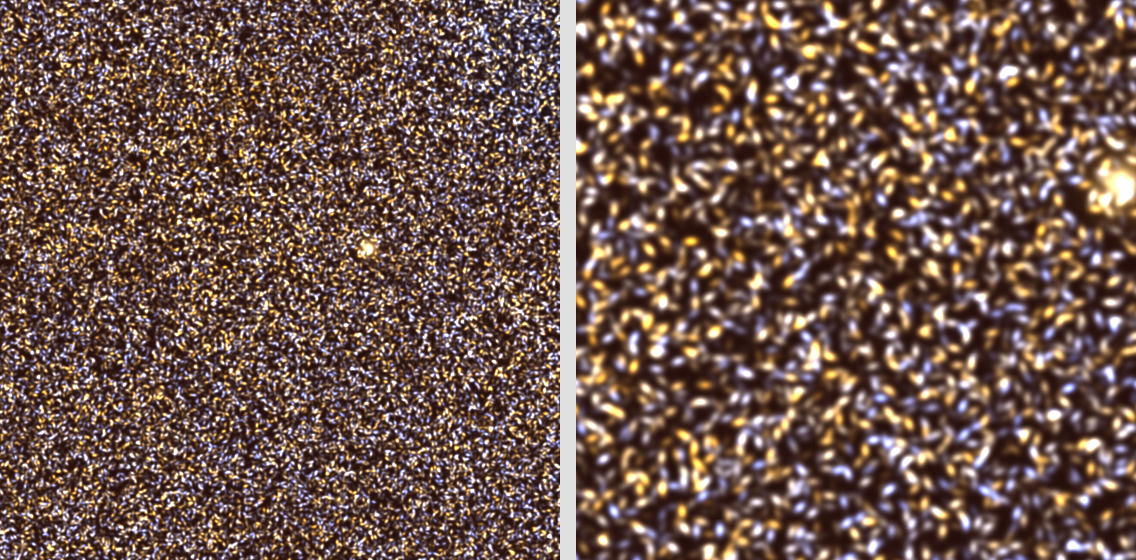
Left: the whole. Right: its middle third, enlarged.
Reproduce this texture procedurally as a WebGL 1 fragment shader.

```glsl
precision highp float;
// Dense field of tiny gold, cream and blue grains of light on dark brown.
uniform vec2 u_resolution;

#define GRAINS 162.0                    // grains across the canvas
#define GRAIN_RADIUS 0.50               // in grain cells
#define GRAIN_LIGHT 1.08
#define STRETCH 1.22                    // elongation of each grain
#define TINT_SPREAD 1.0                 // gold to blue variation
#define PATCH_SCALE 5.0                 // broad uneven patches
#define PATCH_DEPTH 0.30
#define GROUND vec3(0.145, 0.055, 0.040)
#define STAR_POS vec2(0.658, 0.557)
#define STAR_RADIUS 0.008
#define HAZE_POS vec2(1.0, 0.93)

vec3 hash3(vec2 cell) {
  vec3 q = fract(cell.xyx * vec3(0.1031, 0.1030, 0.0973));
  q += dot(q, q.yxz + 33.33);
  return fract((q.xxy + q.yzz) * q.zyx);
}

// Smooth value noise, three independent channels
vec3 noise3(vec2 p) {
  vec2 cell = floor(p);
  vec2 f = fract(p);
  f = f * f * (3.0 - 2.0 * f);
  vec3 low = mix(hash3(cell), hash3(cell + vec2(1.0, 0.0)), f.x);
  vec3 high = mix(hash3(cell + vec2(0.0, 1.0)), hash3(cell + 1.0), f.x);
  return mix(low, high, f.y);
}

// Warm for positive tint, blue for negative
vec3 tintedLight(float tint) {
  return vec3(1.0, 0.99 - 0.06 * abs(tint), 0.90) + tint * vec3(0.25, 0.02, -0.55);
}

float glow(vec2 offset, float radius) {
  return exp(-dot(offset, offset) / (radius * radius));
}

// Sum of soft, randomly turned grains, one per jittered cell
vec3 grainField(vec2 p, float tintShift) {
  vec2 home = floor(p);
  vec3 light = vec3(0.0);
  for (int j = -1; j <= 1; j++) {
    for (int i = -1; i <= 1; i++) {
      vec2 cell = home + vec2(float(i), float(j));
      vec3 place = hash3(cell + 17.0);
      vec3 look = hash3(cell + 291.0);
      vec2 offset = p - cell - mix(vec2(0.08), vec2(0.92), place.xy);
      float angle = 3.14159 * place.z;
      vec2 axis = vec2(cos(angle), sin(angle));
      vec2 turned = vec2(dot(offset, axis) / STRETCH,
                         dot(offset, vec2(-axis.y, axis.x)) * STRETCH);
      float tint = TINT_SPREAD * (2.0 * look.y - 1.0) + tintShift;
      light += look.x * look.x * glow(turned, GRAIN_RADIUS) * tintedLight(tint);
    }
  }
  return light * GRAIN_LIGHT;
}

// One large star and a few faint ones
vec3 stars(vec2 p) {
  vec2 offset = p - STAR_POS;
  vec3 light = vec3(1.0, 0.97, 0.85) * glow(offset, STAR_RADIUS);
  light += vec3(0.40, 0.32, 0.10) * glow(offset, STAR_RADIUS * 2.3);
  for (int i = 0; i < 7; i++) {
    vec3 h = hash3(vec2(float(i) * 7.0 + 3.0, 53.0));
    light += 0.45 * tintedLight(2.0 * h.z - 1.0) * glow(p - h.xy, STAR_RADIUS * 0.7);
  }
  return light;
}

void main() {
  vec2 p = gl_FragCoord.xy / u_resolution.y;

  // Broad drift of brightness and hue, with a bluish haze in one corner
  vec3 drift = 0.65 * noise3(p * PATCH_SCALE + 5.0)
             + 0.35 * noise3(p * PATCH_SCALE * 3.0 + 40.0) - 0.5;
  float haze = 1.0 - smoothstep(0.0, 0.35, distance(p, HAZE_POS));
  float brightness = 1.0 + PATCH_DEPTH * (drift.x + 0.4 * haze);
  float tintShift = 0.5 * drift.y - 0.25 * haze;

  vec3 color = GROUND + vec3(-0.03, 0.01, 0.05) * haze;
  color += grainField(p * GRAINS, tintShift) * brightness;
  color += stars(p);
  gl_FragColor = vec4(clamp(color, 0.0, 1.0), 1.0);
}
```
